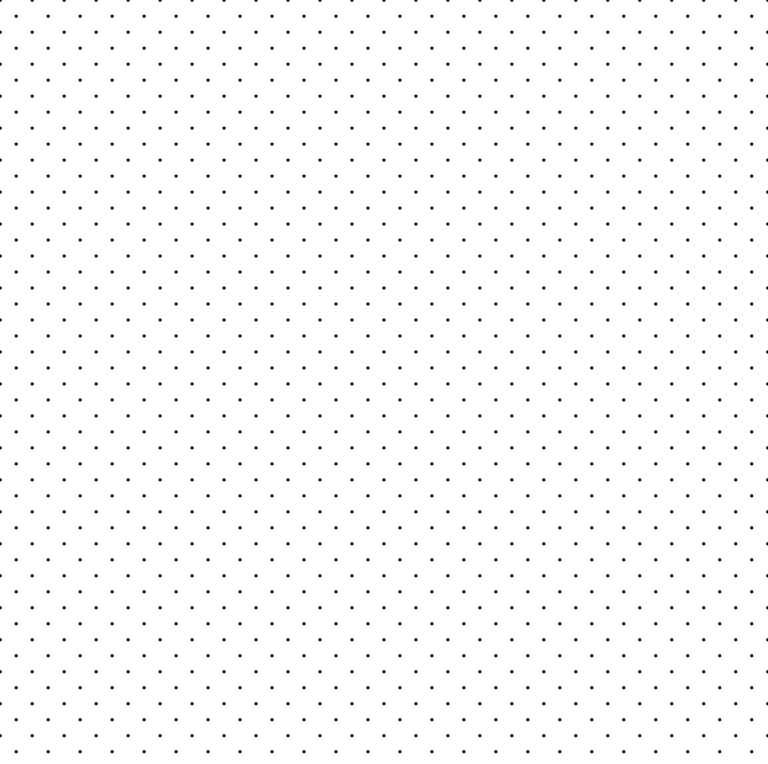
Write a Shadertoy shader that draws this pattern.

```glsl
// Small black dots in staggered rows on a white ground.

// Distance to the nearest point of a unit square lattice.
float latticeDistance(vec2 p) {
    return length(fract(p + 0.5) - 0.5);
}

void mainImage(out vec4 fragColor, in vec2 fragCoord) {
    // Cells are square and counted from the top left corner.
    float cellSize = iResolution.y / 23.89;
    vec2 cell = vec2(fragCoord.x, iResolution.y - fragCoord.y) / cellSize - 0.006;

    // One dot at each cell corner and one at each cell centre.
    float dotDistance = min(latticeDistance(cell), latticeDistance(cell - 0.5));

    // Soft edge about one pixel wide.
    float edge = 0.65 / cellSize;
    float ink = 1.0 - smoothstep(-edge, edge, dotDistance - 0.051);

    fragColor = vec4(mix(vec3(1.0), vec3(0.1), ink), 1.0);
}
```
